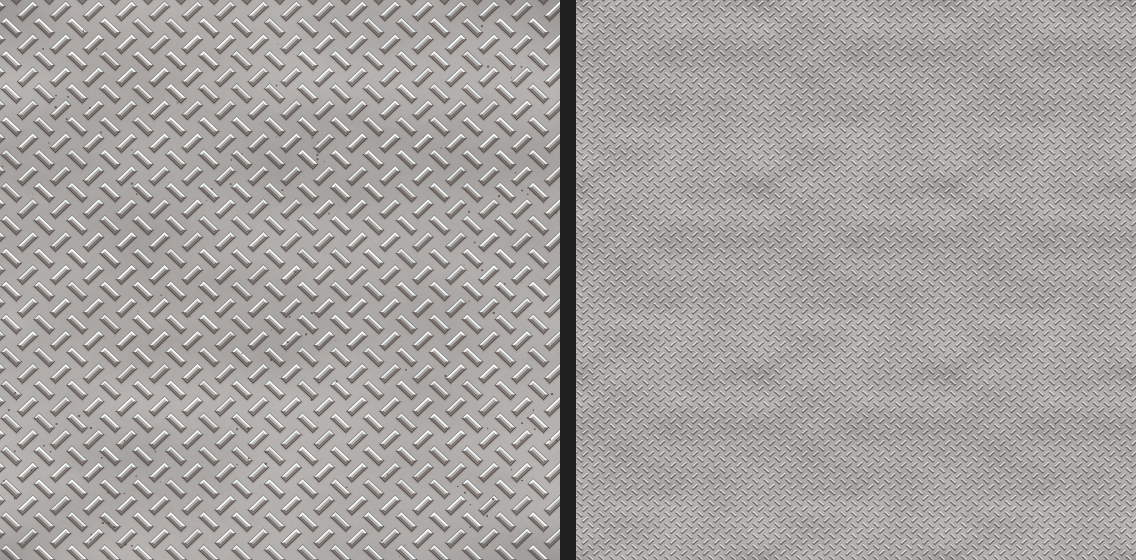
Left: one tile. Right: repeated 3 by 3.
Give the GLSL for this texture, as a Shadertoy shader.

```glsl
// Steel tread plate: a woven grid of raised bevelled bars, alternately leaning
// right and left, lit from above. Wrapping noise adds cloudy tarnish and
// clusters of tiny dark pits, so the plate tiles on every side.

#define REPEATS 17.0                  // cells across and down
#define PHASE vec2(0.84, 0.67)        // centre of the first bar, in cells
#define HALF_SIZE vec2(0.335, 0.122)  // bar half length and half width
#define LEAN 0.76                     // bar angle in radians
#define BEVEL 0.080                   // bevel width, in cells
#define LINE 0.026                    // outline width, in cells
#define CLOUDS 0.21                   // strength of the tarnish
#define PIT_GRID 96.0                 // pit cells across
#define PIT_SHARE 0.045               // share of pit cells filled in a cluster

const vec3 STEEL = vec3(0.672, 0.660, 0.650);
const vec3 GLINT = vec3(0.940, 0.965, 0.970);
const vec3 SHADE = vec3(0.510, 0.475, 0.450);
const vec3 INK = vec3(0.290, 0.260, 0.245);

float hash(vec2 p) {
    vec3 q = fract(vec3(p.xyx) * 0.1031);
    q += dot(q, q.yzx + 33.33);
    return fract((q.x + q.y) * q.z);
}

// Value noise on a lattice that wraps after "period" cells
float noise(vec2 p, vec2 period) {
    vec2 i = floor(p), f = fract(p);
    f = f * f * (3.0 - 2.0 * f);
    vec2 a = mod(i, period), b = mod(i + 1.0, period);
    return mix(mix(hash(a), hash(vec2(b.x, a.y)), f.x),
               mix(hash(vec2(a.x, b.y)), hash(b), f.x), f.y);
}

float fbm(vec2 uv, vec2 period) {
    float sum = 0.0, weight = 0.5;
    for (int i = 0; i < 5; i++) {
        sum += weight * noise(uv * period, period);
        period *= 2.0;
        weight *= 0.5;
    }
    return sum / 0.96875;
}

// Coverage of small round pits, gathered in patches
float pits(vec2 uv, float pixel) {
    vec2 p = uv * PIT_GRID, id = mod(floor(p), PIT_GRID);
    float cluster = smoothstep(0.62, 0.70, noise(uv * 9.0, vec2(9.0)));
    float present = step(1.0 - PIT_SHARE, hash(id + 7.0));
    vec2 centre = 0.3 + 0.4 * vec2(hash(id + 31.0), hash(id + 57.0));
    float radius = mix(0.08, 0.20, hash(id + 83.0));
    float aa = pixel * PIT_GRID * 0.5;
    float d = length(fract(p) - centre) - radius;
    return cluster * present * (1.0 - smoothstep(-aa, aa, d));
}

// Paints one bar over the plate; p is relative to its centre, in cells
vec3 paintBar(vec3 plate, vec2 p, float seed, float tone, float pixel) {
    float c = cos(LEAN), s = sin(LEAN);
    vec2 r = vec2(c * p.x + s * p.y, c * p.y - s * p.x);

    // Depth inside the bar from its upper and its lower pair of edges
    vec2 upper = HALF_SIZE - r, lower = HALF_SIZE + r;
    float fromUpper = min(upper.x, upper.y);
    float fromLower = min(lower.x, lower.y);
    float depth = min(fromUpper, fromLower);
    float aa = 0.5 * pixel;
    float shaded = smoothstep(-pixel, pixel, fromUpper - fromLower);

    // Top face, then bevels split along the mitred corners
    vec3 face = STEEL * (tone + 0.08 * (seed - 0.5));
    vec3 bevel = mix(GLINT * mix(0.95, 1.03, seed), SHADE * tone, shaded);
    vec3 color = mix(bevel, face, smoothstep(BEVEL - aa, BEVEL + aa, depth));

    // Crease along the lower bevel and outline around the whole bar
    float crease = 1.0 - smoothstep(0.0, LINE, abs(depth - BEVEL));
    color = mix(color, INK, 0.45 * crease * shaded);
    float outline = 1.0 - smoothstep(LINE - aa, LINE + aa, depth);
    color = mix(color, INK, outline * mix(0.60, 0.85, shaded));

    // Faint contact shadow on the plate below the bar
    float shadow = smoothstep(-0.06, 0.0, depth) * shaded;
    plate *= 1.0 - 0.13 * shadow;
    return mix(plate, color, smoothstep(-aa, aa, depth));
}

void mainImage(out vec4 fragColor, in vec2 fragCoord) {
    vec2 uv = fragCoord / iResolution.xy;
    float pixel = 1.0 / min(iResolution.x, iResolution.y);

    // Tarnished plate with a little grain
    float cloud = fbm(uv, vec2(4.0, 7.0)) - 0.5;
    float grain = noise(uv * 256.0, vec2(256.0)) - 0.5;
    float tone = 1.0 + CLOUDS * cloud + 0.018 * grain;
    vec3 color = STEEL * tone;

    // Two interleaved bar grids; the second is mirrored and half a cell away
    for (int i = 0; i < 2; i++) {
        float k = float(i);
        vec2 p = uv * REPEATS - PHASE - 0.5 * k;
        vec2 id = floor(p + 0.5);
        vec2 local = (p - id) * vec2(1.0 - 2.0 * k, 1.0);
        float seed = hash(mod(id, REPEATS) + 41.0 * k);
        color = paintBar(color, local, seed, tone, pixel * REPEATS);
    }

    color = mix(color, INK, 0.75 * pits(uv, pixel));
    fragColor = vec4(color, 1.0);
}
```
